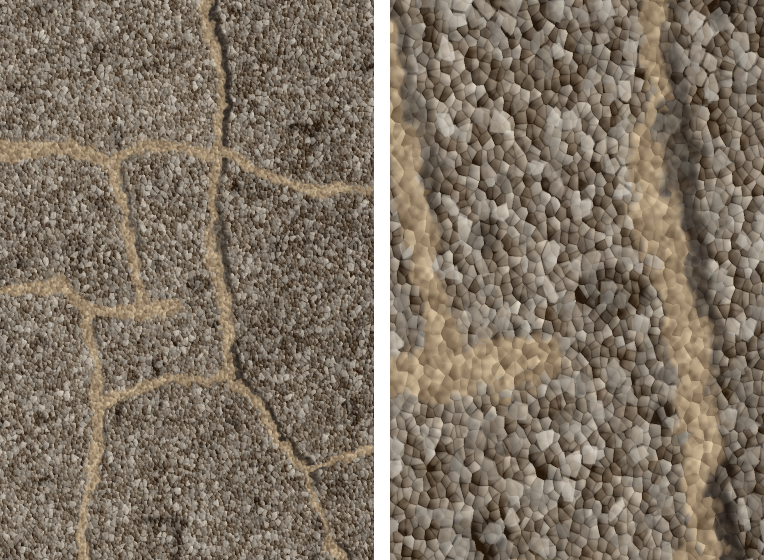
Left: the whole. Right: its middle third, enlarged.
Write a Shadertoy shader that draws this texture.

```glsl
// Weathered asphalt: small stone chips from two Voronoi layers, lit from the side,
// crossed by a network of wandering cracks that are filled with pale sand.
// Each crack has a dark, broken shadow along its right-hand edge.

vec2 hash2(vec2 p) {
    vec3 q = fract(p.xyx * vec3(.1031, .1030, .0973));
    q += dot(q, q.yzx + 33.33);
    return fract((q.xx + q.yz) * q.zy);
}

float noise(vec2 p) {
    vec2 i = floor(p), f = fract(p);
    f = f * f * (3. - 2. * f);
    return mix(mix(hash2(i).x, hash2(i + vec2(1, 0)).x, f.x),
               mix(hash2(i + vec2(0, 1)).x, hash2(i + 1.).x, f.x), f.y);
}

float fbm(vec2 p) {
    float sum = 0., amp = .5;
    for (int i = 0; i < 4; i++) {
        sum += amp * noise(p);
        p = p * 2.07 + 17.3;
        amp *= .5;
    }
    return sum / .9375;
}

// Voronoi chips: offset from the centre (xy), distance gap to the neighbour, random id
vec4 chips(vec2 p) {
    vec2 cell = floor(p), nearest = vec2(0);
    float d1 = 9., d2 = 9., id = 0.;
    for (int y = -1; y <= 1; y++)
    for (int x = -1; x <= 1; x++) {
        vec2 c = cell + vec2(x, y);
        vec2 offset = p - c - hash2(c);
        float d = length(offset);
        if (d < d1) {
            d2 = d1; d1 = d;
            nearest = offset;
            id = hash2(c + 71.7).y;
        } else d2 = min(d2, d);
    }
    return vec4(nearest, d2 - d1, id);
}

float segment(vec2 p, vec2 a, vec2 b) {
    vec2 ab = b - a;
    return length(p - a - ab * clamp(dot(p - a, ab) / dot(ab, ab), 0., 1.));
}

float bend(vec2 p, vec2 a, vec2 b, vec2 c) {
    return min(segment(p, a, b), segment(p, b, c));
}

// Distance to the long main crack (x) and to its side branches (y)
vec2 crackDistance(vec2 p) {
    vec2 crossing = vec2(.582, 1.086), elbow = vec2(.615, .494), fork = vec2(.815, .23);
    vec2 upperLeft = vec2(.303, 1.06), midLeft = vec2(.238, .67), lowLeft = vec2(.264, .426);

    float trunk = bend(p, vec2(.55, 1.54), vec2(.595, 1.3), crossing);
    trunk = min(trunk, bend(p, crossing, vec2(.563, .82), elbow));
    trunk = min(trunk, bend(p, elbow, fork, vec2(.92, -.03)));

    float side = bend(p, crossing, vec2(.83, 1.), vec2(1.04, .97));
    side = min(side, bend(p, vec2(-.04, 1.09), vec2(.25, 1.1), upperLeft));
    side = min(side, bend(p, upperLeft, vec2(.39, 1.115), crossing));
    side = min(side, bend(p, upperLeft, vec2(.36, .84), vec2(.38, .68)));
    side = min(side, bend(p, vec2(-.04, .71), vec2(.176, .729), midLeft));
    side = min(side, segment(p, midLeft, vec2(.46, .67)));
    side = min(side, bend(p, midLeft, lowLeft, vec2(.215, -.04)));
    side = min(side, bend(p, lowLeft, vec2(.35, .465), elbow));
    side = min(side, segment(p, fork, vec2(1.04, .31)));
    return vec2(trunk, side);
}

vec3 pavement(vec2 p) {
    // Chips are slightly tall and lean a little
    vec2 q = mat2(1.1, .22, -.2, .88) * p;
    vec4 small = chips(q * 112. + 5.);
    vec4 large = chips(q * 62. + 40.);
    float grit = noise(p * 210.);
    vec2 light = vec2(.75, .6);

    float tone = .42 + .56 * (small.w - .5) + .5 * dot(small.xy, light);
    tone -= .2 * (1. - smoothstep(0., .22, small.z));
    tone += .28 * (grit - .5) + .3 * (fbm(p * 9.) - .5);

    // Some larger, paler stones stand proud; gaps beside others are deep
    float stone = smoothstep(.04, .2, large.z) * smoothstep(.62, .72, large.w);
    float paleness = .36 + 1.7 * (large.w - .62) + .45 * dot(large.xy, light);
    tone = mix(tone, paleness + .15 * (grit - .5), .72 * stone);
    tone -= .22 * smoothstep(.25, .05, .25 - large.w * .25 + .0) * (1. - stone) * step(large.w, .18);
    tone -= .06 * smoothstep(.55, .66, p.x);
    tone -= .3 * smoothstep(.83, .95, noise(p * 19. + 3.));

    vec3 dark = vec3(.24, .20, .16), pale = vec3(.81, .76, .69);
    vec3 color = mix(dark, pale, clamp(tone, -.2, 1.2));
    color += (small.w * .5 + large.w * .5 - .5) * vec3(-.05, 0., .05);

    // Ragged crack path
    vec2 wander = vec2(fbm(p * 13.), fbm(p * 13. + 50.)) - .5;
    vec2 w = p + .055 * wander + .008 * (vec2(noise(p * 75.), noise(p * 75. + 9.)) - .5);
    vec2 d = crackDistance(w);

    // Shadow under the raised edge, broken along its length
    float broken = smoothstep(.22, .6, noise(p * 8. + 20.));
    vec2 shade = crackDistance(w - vec2(.019, -.003));
    float shadow = broken * (1. - smoothstep(.006, .018, shade.x));
    shadow = max(shadow, .55 * broken * (1. - smoothstep(.002, .012, shade.y)));
    color = mix(color, vec3(.15, .125, .105) + .08 * (grit - .5), .85 * shadow);

    // Sand fill, with loose grains spilled beside it
    float width = .006 + .011 * noise(p * 9. + 7.) + .005 * (1. - smoothstep(.15, .6, p.x));
    float gap = min(d.x, d.y) + .009 * (small.w - .5);
    float fill = 1. - smoothstep(width - .003, width + .004, gap);
    float spill = .4 * exp(-gap * 45.) * smoothstep(.4, .8, noise(p * 95. + 31.));
    float sandTone = .52 + .5 * (small.w - .5) + .45 * (grit - .5) + .3 * dot(small.xy, light);
    vec3 sand = mix(vec3(.44, .36, .27), vec3(.85, .76, .62), sandTone);
    return mix(color, sand, clamp(max(.9 * fill, spill), 0., 1.));
}

void mainImage(out vec4 fragColor, in vec2 fragCoord) {
    // Four samples per pixel smooth the fine grain
    vec3 sum = vec3(0);
    for (int i = 0; i < 4; i++) {
        vec2 jitter = vec2(i % 2, i / 2) * .5 - .25;
        sum += pavement((fragCoord + jitter) / iResolution.x);
    }
    fragColor = vec4(clamp(sum * .25, 0., 1.), 1.);
}
```
